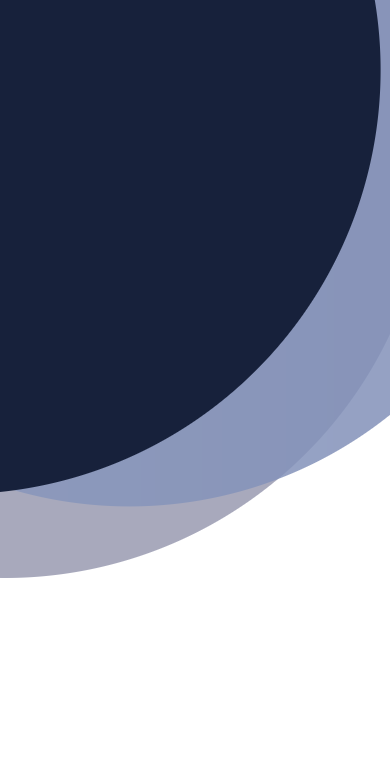
Reproduce this background procedurally as a WebGL 1 fragment shader.

```glsl
precision highp float;

uniform vec2 u_resolution;

// Discs: centre x, centre y, radius, in canvas widths
#define GREY_DISC vec3(0.0128, 1.5790, 1.0918)
#define BLUE_DISC vec3(0.3316, 1.7396, 1.0689)
#define NAVY_DISC vec3(-0.1116, 1.7895, 1.0875)

#define PAPER vec3(1.0)
#define GREY vec3(0.657, 0.662, 0.738)
#define BLUE_LEFT vec3(0.528, 0.586, 0.732)
#define BLUE_RIGHT vec3(0.510, 0.567, 0.725)
#define NAVY vec3(0.090, 0.130, 0.230)
#define BLUE_OPACITY 0.85

// Smooth-edged coverage of a disc, one pixel wide at the rim
float discCoverage(vec2 point, vec3 disc, float pixel) {
  float signedDistance = length(point - disc.xy) - disc.z;
  return clamp(0.5 - signedDistance / pixel, 0.0, 1.0);
}

void main() {
  float pixel = 1.0 / u_resolution.x;
  vec2 point = gl_FragCoord.xy * pixel;

  // Grey disc at the back
  vec3 color = mix(PAPER, GREY, discCoverage(point, GREY_DISC, pixel));

  // Translucent blue disc with a faint sideways gradient
  vec3 blue = mix(BLUE_LEFT, BLUE_RIGHT, smoothstep(0.1, 1.0, point.x));
  color = mix(color, blue, BLUE_OPACITY * discCoverage(point, BLUE_DISC, pixel));

  // Opaque navy disc in front
  color = mix(color, NAVY, discCoverage(point, NAVY_DISC, pixel));

  gl_FragColor = vec4(color, 1.0);
}
```
